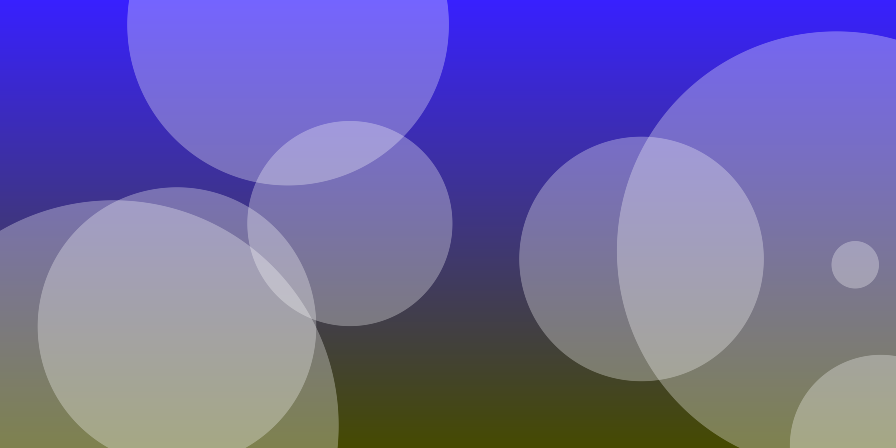
This background is drawn by a Shadertoy shader. Its source:

```glsl
// Translucent white discs over a vertical gradient from olive to vivid blue.

const vec3 OLIVE = vec3(0.272, 0.292, 0.0);
const vec3 BLUE = vec3(0.218, 0.125, 1.0);
const vec3 DISC_COLOR = vec3(1.0);
const float DISC_OPACITY = 0.305;
const int DISC_COUNT = 8;

// Each disc: centre x, centre y, radius, in canvas heights
const vec3 DISCS[DISC_COUNT] = vec3[DISC_COUNT](
    vec3(0.643, 0.945, 0.359),
    vec3(0.781, 0.501, 0.229),
    vec3(0.395, 0.271, 0.311),
    vec3(0.253, 0.050, 0.503),
    vec3(1.432, 0.422, 0.273),
    vec3(1.867, 0.440, 0.490),
    vec3(1.909, 0.409, 0.053),
    vec3(1.966, 0.005, 0.203)
);

// Signed distance to a disc edge, negative inside
float discDistance(vec2 point, vec3 disc) {
    return length(point - disc.xy) - disc.z;
}

// Coverage of a shape, softened over one pixel
float coverage(float dist, float pixel) {
    return 1.0 - smoothstep(-0.5 * pixel, 0.5 * pixel, dist);
}

// Blend a translucent disc over the colour below it
vec3 layDisc(vec3 below, vec2 point, vec3 disc, float pixel) {
    float alpha = DISC_OPACITY * coverage(discDistance(point, disc), pixel);
    return mix(below, DISC_COLOR, alpha);
}

void mainImage(out vec4 fragColor, in vec2 fragCoord) {
    float pixel = 1.0 / iResolution.y;
    vec2 point = fragCoord * pixel;
    // Keep the layout across the full width at any aspect ratio
    point.x += 1.0 - 0.5 * iResolution.x * pixel;

    // Sky gradient
    vec3 color = mix(OLIVE, BLUE, point.y);

    // Overlapping discs
    for (int i = 0; i < DISC_COUNT; i++) {
        color = layDisc(color, point, DISCS[i], pixel);
    }

    fragColor = vec4(color, 1.0);
}
```
